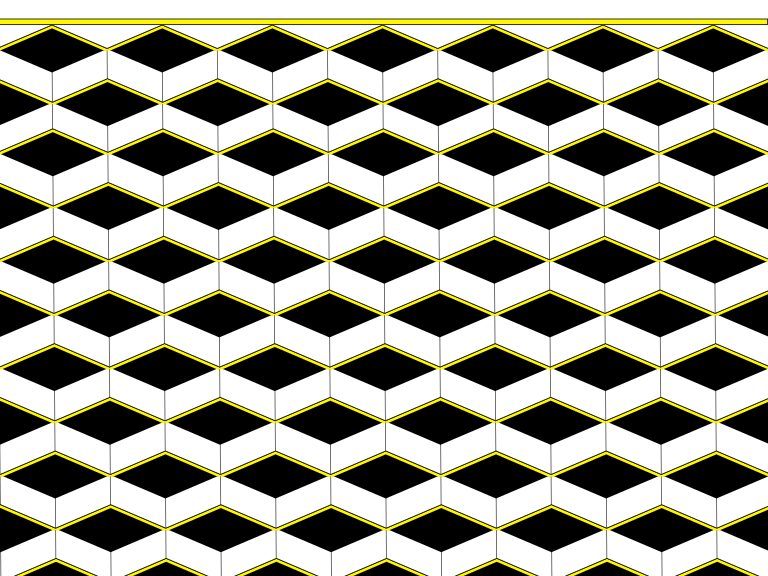
Reproduce this pattern procedurally as a Shadertoy shader.

```glsl
float fill(float d, float pixel) {
    return clamp(0.5 - d / pixel, 0.0, 1.0);
}

float stroke(float d, float halfWidth, float pixel) {
    return fill(d - halfWidth, pixel) - fill(d + halfWidth, pixel);
}

// Signed offset from the nearest multiple of the period
float nearest(float x, float period) {
    return mod(x + 0.5 * period, period) - 0.5 * period;
}

void mainImage(out vec4 fragColor, in vec2 fragCoord) {
    // Canvas is 576 units high, with y running down from the top edge
    float pixel = 576.0 / iResolution.y;
    vec2 p = vec2(fragCoord.x, iResolution.y - fragCoord.y) * pixel;

    vec3 yellow = vec3(1.0, 0.97, 0.0);
    vec3 ink = vec3(0.1, 0.1, 0.08);
    vec3 color = vec3(1.0);

    // Thin upright seams, leaning slightly to the right
    float seam = nearest(p.x - 52.0 - 0.0075 * (p.y - 49.0), 55.1);
    color = mix(color, vec3(0.3), stroke(seam, 0.4, pixel) * fill(49.0 - p.y, pixel));

    // Staggered rows of diamonds; the second gap is a little tighter
    for (int i = 0; i < 11; i++) {
        float row = float(i);
        float top = 25.0 + 53.7 * row - (i > 1 ? 3.6 : 0.0);
        float u = abs(nearest(p.x - 52.0 - 0.4 * row - 55.1 * mod(row, 2.0), 110.2));
        float roof = (p.y - top - 0.4265 * u) * 0.92;
        float base = (p.y - top - 47.5 + 0.4265 * u) * 0.92;

        color = mix(color, vec3(0.0), fill(max(-roof, base), pixel));

        // Yellow upper border with a dark outer edge
        float inside = fill(base - 1.2, pixel);
        color = mix(color, yellow, stroke(roof - 1.7, 1.4, pixel) * inside);
        color = mix(color, ink, stroke(roof, 0.45, pixel) * inside);
    }

    // Outlined bar above the first row
    vec2 q = abs(p - vec2(380.0, 21.8)) - vec2(387.5, 2.8);
    float bar = max(q.x, q.y);
    color = mix(color, yellow, fill(bar, pixel));
    color = mix(color, ink, stroke(bar, 0.45, pixel));

    fragColor = vec4(color, 1.0);
}
```
